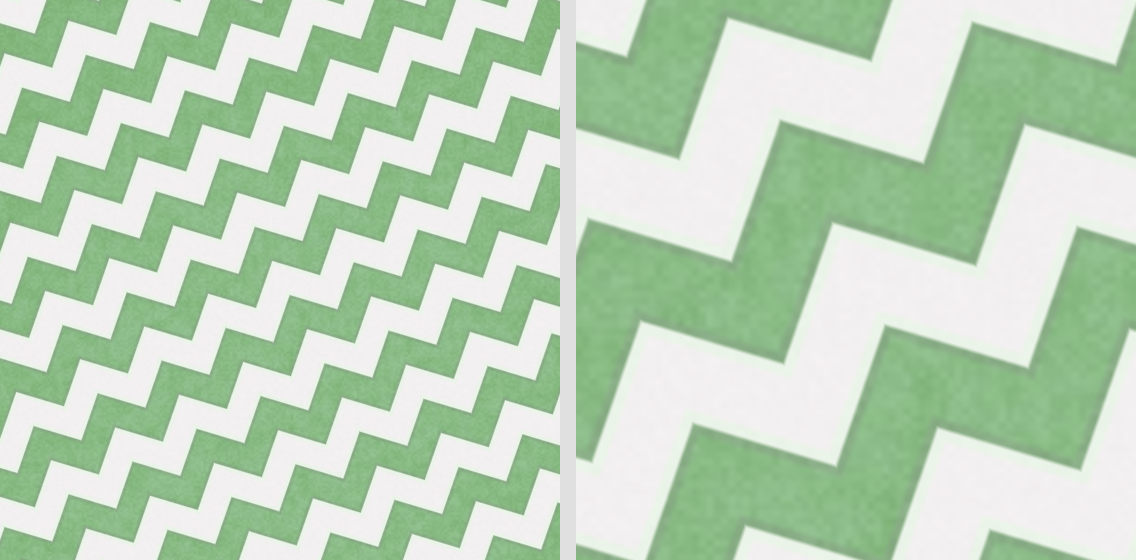
Left: the whole. Right: its middle third, enlarged.
Reproduce this pattern procedurally as a Shadertoy shader.

```glsl
// Slanted green and white chevron stripes printed on lightly grained paper.
// A rotated frame is folded into a triangle wave, repeated across the stripes,
// and coloured by signed distance to the stripe edge, with soft uneven ink.

const float TILT = 0.473;             // stripe direction, radians
const float ZIG_PERIOD = 0.1284;      // length of one zigzag along the stripe
const float ZIG_HEIGHT = 0.0615;      // peak to valley
const float STRIPE_PERIOD = 0.1369;   // one green plus one white stripe
const vec2 PEAK = vec2(0.4550, 0.5950);

const vec3 PAPER = vec3(0.952, 0.940, 0.945);
const vec3 PAPER_EDGE = vec3(0.915, 0.958, 0.905);
const vec3 INK_LIGHT = vec3(0.555, 0.745, 0.545);
const vec3 INK_DEEP = vec3(0.505, 0.710, 0.475);
const vec3 INK_EDGE = vec3(0.535, 0.670, 0.525);

float hash(vec2 p) {
    return fract(sin(dot(p, vec2(127.1, 311.7))) * 43758.5453);
}

float valueNoise(vec2 p) {
    vec2 i = floor(p);
    vec2 f = fract(p);
    f = f * f * (3.0 - 2.0 * f);
    float low = mix(hash(i), hash(i + vec2(1.0, 0.0)), f.x);
    float high = mix(hash(i + vec2(0.0, 1.0)), hash(i + 1.0), f.x);
    return mix(low, high, f.y);
}

float fbm(vec2 p) {
    float sum = 0.0;
    float weight = 0.5;
    for (int i = 0; i < 4; i++) {
        sum += weight * valueNoise(p);
        p = p * 2.03 + 17.3;
        weight *= 0.5;
    }
    return sum / 0.9375;
}

vec2 rotate(vec2 p, float angle) {
    float c = cos(angle);
    float s = sin(angle);
    return vec2(c * p.x + s * p.y, c * p.y - s * p.x);
}

// 0 at multiples of the period, 1 halfway between
float triangleWave(float x, float period) {
    return 1.0 - abs(2.0 * fract(x / period) - 1.0);
}

// Signed distance to the stripe edges, negative inside the ink
float chevronDistance(vec2 p, float zigPeriod, float height, float stripePeriod) {
    float depth = -p.y - height * triangleWave(p.x, zigPeriod);
    float center = 0.25 * stripePeriod;
    float offset = abs(mod(depth + center, stripePeriod) - 2.0 * center);
    float slope = 2.0 * height / zigPeriod;
    return (offset - center) * inversesqrt(1.0 + slope * slope);
}

// Ink is deeper near the top and the sides, and mottled throughout
vec3 inkColor(vec2 uv, float edgeDistance) {
    float shade = 0.45 * smoothstep(0.55, 1.05, uv.y)
                + 0.30 * smoothstep(0.25, 0.55, abs(uv.x - 0.5));
    float mottle = 1.8 * (fbm(uv * 48.0) - 0.5);
    vec3 ink = mix(INK_LIGHT, INK_DEEP, clamp(0.25 + shade + mottle, 0.0, 1.0));
    float rim = 1.0 - smoothstep(0.003, 0.0075, -edgeDistance);
    return mix(ink, INK_EDGE, 0.85 * rim);
}

vec3 paperColor(float edgeDistance) {
    float rim = 1.0 - smoothstep(0.005, 0.009, edgeDistance);
    return mix(PAPER, PAPER_EDGE, 0.9 * rim);
}

void mainImage(out vec4 fragColor, in vec2 fragCoord) {
    vec2 uv = fragCoord / iResolution.y;
    float softness = max(0.0016, 0.8 / iResolution.y);

    // Stripes
    vec2 p = rotate(uv - PEAK, TILT);
    float d = chevronDistance(p, ZIG_PERIOD, ZIG_HEIGHT, STRIPE_PERIOD);
    float ink = 1.0 - smoothstep(-softness, softness, d);
    vec3 color = mix(paperColor(d), inkColor(uv, d), ink);

    // Fine grain, stronger on the ink
    float grain = valueNoise(uv * 230.0) - 0.5;
    color += grain * mix(0.012, 0.045, ink);

    fragColor = vec4(clamp(color, 0.0, 1.0), 1.0);
}
```
